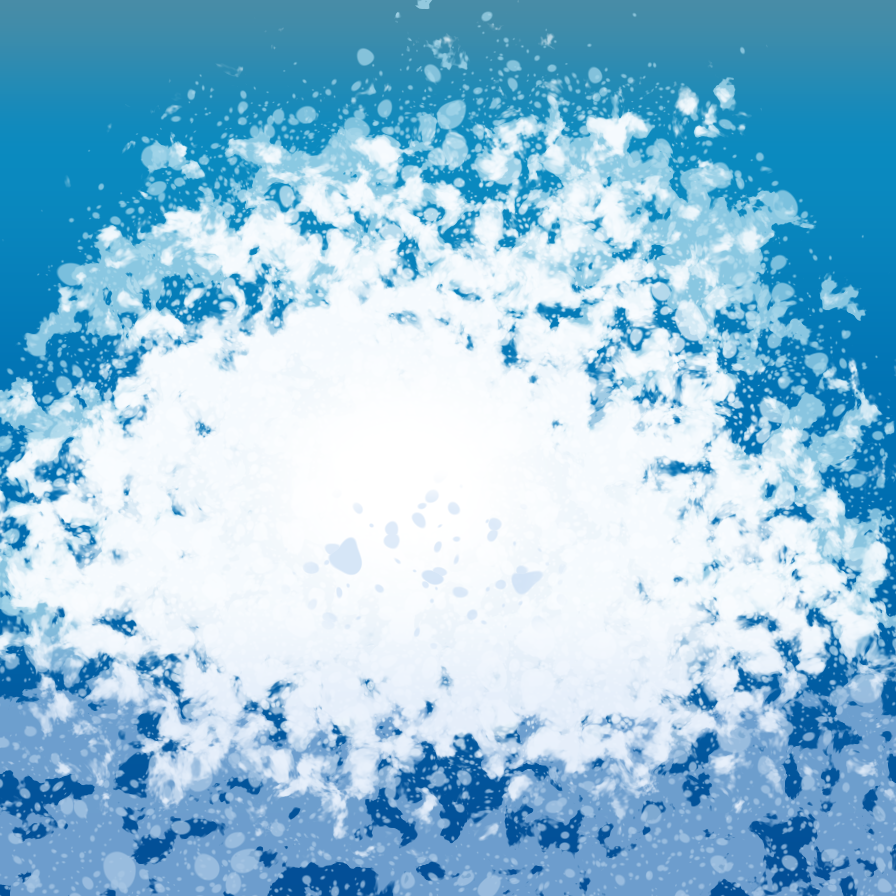
A Shadertoy shader for this background:

```glsl
float hash(vec2 p) {
    vec3 q = fract(p.xyx * 0.1031);
    q += dot(q, q.yzx + 33.33);
    return fract((q.x + q.y) * q.z);
}

float noise(vec2 p) {
    vec2 cell = floor(p), f = fract(p);
    f = f * f * (3.0 - 2.0 * f);
    float low = mix(hash(cell), hash(cell + vec2(1, 0)), f.x);
    float high = mix(hash(cell + vec2(0, 1)), hash(cell + 1.0), f.x);
    return mix(low, high, f.y);
}

float fbm(vec2 p) {
    float sum = 0.0, weight = 0.5;
    for (int i = 0; i < 4; i++) {
        sum += weight * noise(p);
        p = mat2(1.6, 1.2, -1.2, 1.6) * p + 7.3;
        weight *= 0.55;
    }
    return sum / 1.009;
}

// Distance from the splash heart: 0 at the centre, 1 at the ragged rim
float splashRadius(vec2 p) {
    vec2 q = p - vec2(0.49, 0.40);
    q.x /= mix(0.53, 0.45, smoothstep(0.35, 0.65, p.y));
    q.y /= q.y > 0.0 ? 0.50 : 0.30;
    q = pow(abs(q), vec2(2.5));
    return pow(q.x + q.y, 0.4) + 0.12 * (noise(p * 9.0) - 0.5);
}

float hollow(vec2 p, vec2 center, float tightness) {
    vec2 d = p - center;
    return exp(-dot(d, d) * tightness);
}

// Scattered oval drops, one candidate per grid cell
float drops(vec2 p, float scale, float seed) {
    vec2 g = p * scale;
    float cover = 0.0, soft = scale * 0.0016;
    for (int y = -1; y <= 1; y++)
    for (int x = -1; x <= 1; x++) {
        vec2 id = floor(g) + vec2(x, y), key = id + seed;
        vec2 center = id + 0.15 + 0.7 * vec2(hash(key), hash(key + 17.3));
        float size = hash(key + 41.7);
        float radius = mix(0.08, 0.42, size * size);
        vec2 place = center / scale;
        float chance = 0.7 * smoothstep(1.16, 0.9, splashRadius(place));
        chance = max(chance, 0.35 * smoothstep(0.3, 0.15, place.y));
        float angle = 6.283 * hash(key + 29.1);
        vec2 d = mat2(cos(angle), sin(angle), -sin(angle), cos(angle)) * (g - center);
        d.x *= 1.25;
        float disc = 1.0 - smoothstep(radius - soft, radius + soft, length(d));
        cover = max(cover, disc * step(hash(key + 63.1), chance));
    }
    return cover;
}

vec3 water(float y) {
    vec3 color = mix(vec3(0.01, 0.31, 0.59), vec3(0.0, 0.44, 0.70), smoothstep(0.0, 0.52, y));
    color = mix(color, vec3(0.04, 0.54, 0.75), smoothstep(0.5, 0.83, y));
    return mix(color, vec3(0.29, 0.55, 0.65), smoothstep(0.82, 1.02, y));
}

void mainImage(out vec4 fragColor, in vec2 fragCoord) {
    vec2 p = fragCoord / iResolution.xy;
    vec2 wobble = vec2(noise(p * 38.0), noise(p * 38.0 + 51.0)) - 0.5;
    vec2 warped = p + 0.012 * wobble;
    float r = splashRadius(p);
    float lower = smoothstep(0.34, 0.2, p.y);
    float grain = fbm(warped * 42.0) - 0.5;
    vec3 color = water(p.y);

    // Pale sheets of spray, turning to dusty blue near the bottom
    vec3 pale = mix(vec3(0.63, 0.83, 0.91), vec3(0.50, 0.67, 0.84), lower);
    float sheetBias = max(min((0.92 - r) * 0.9, 0.05), mix(-0.5, 0.055, lower));
    float sheet = mix(fbm(warped * 17.0 + 3.0) - 0.5, grain, 0.55) + sheetBias;
    color = mix(color, pale, 0.85 * smoothstep(-0.02, 0.025, sheet));

    // Drops from large to fine
    vec3 dropColor = mix(pale, vec3(0.94, 0.97, 0.99), max(smoothstep(1.0, 0.7, r), 0.35 * lower));
    float scale = 19.0;
    for (int i = 0; i < 4; i++) {
        float cover = drops(p + 0.008 * wobble, scale, 83.0 * float(i + 1));
        color = mix(color, dropColor, 0.75 * cover);
        scale *= 1.9;
    }

    // Overlapping translucent foam, thinner above and on the right
    float foamBias = (0.85 - r) * 0.62 - 0.05 * smoothstep(0.5, 0.66, p.y);
    foamBias -= 0.13 * hollow(p, vec2(0.73, 0.53), 32.0);
    foamBias -= 0.07 * hollow(p, vec2(0.56, 0.68), 60.0);
    vec3 foamColor = mix(vec3(0.98, 0.99, 1.0), vec3(0.92, 0.95, 0.99), lower);
    for (int i = 0; i < 3; i++) {
        float layer = float(i);
        float foam = fbm(warped * (30.0 + 14.0 * layer) + 37.0 * layer + 11.0) - 0.5;
        foam = mix(foam, grain, 0.55) + foamBias;
        color = mix(color, foamColor, 0.64 * smoothstep(-0.03, 0.08, foam));
    }

    // Bright heart
    float heart = hollow(p * vec2(0.8, 1.0), vec2(0.36, 0.46), 45.0);
    color = mix(color, vec3(1.0), smoothstep(0.2, 0.95, heart));

    // Faint blue flecks inside the foam
    vec3 fleckColor = vec3(0.79, 0.87, 0.96);
    float zone = smoothstep(0.2, 0.6, hollow(p * vec2(0.6, 1.0), vec2(0.285, 0.365), 120.0));
    float flecks = 0.8 * drops(warped, 42.0, 611.0);
    for (int i = 0; i < 3; i++) {
        vec2 center = vec2(0.385 + 0.1 * float(i), 0.38 - 0.025 * min(float(i), 1.0));
        float spot = length(p + 0.022 * wobble - center);
        flecks = max(flecks, 1.0 - smoothstep(0.012, 0.016, spot));
    }
    color = mix(color, fleckColor, 0.75 * flecks * zone);

    fragColor = vec4(color, 1.0);
}
```
